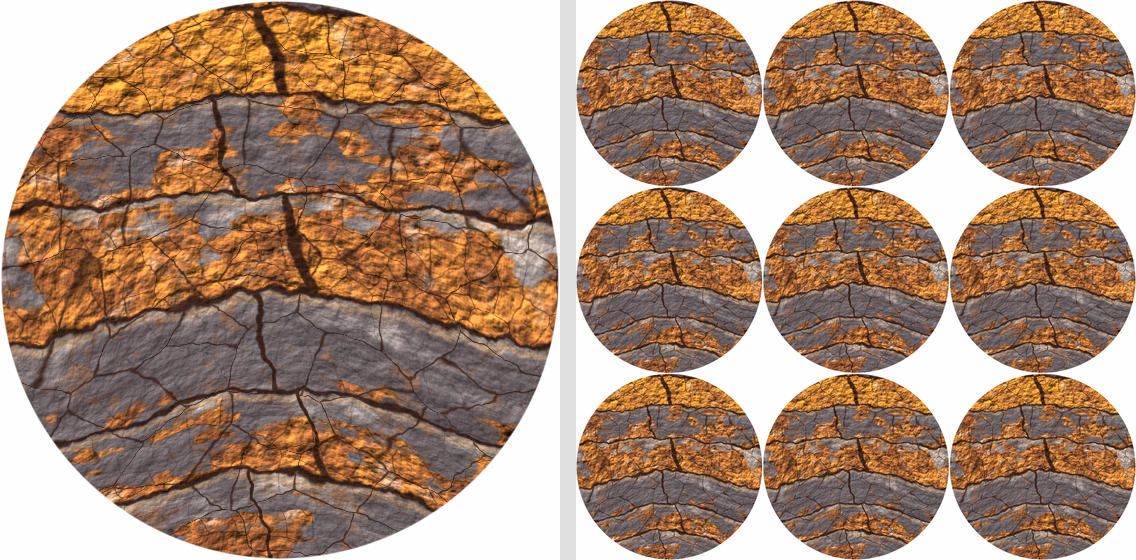
Left: one tile. Right: repeated 3 by 3.
Reproduce this texture procedurally as a WebGL 2 fragment shader.

```glsl
#version 300 es
precision highp float;
uniform vec2 u_resolution;
out vec4 fragColor;

const float TAU = 6.2831853;

// Hash of a lattice cell, wrapped to the period
vec2 hash(vec2 cell, vec2 period) {
  vec2 w = mod(cell, period) + period * 1.7;
  vec3 p = fract(w.xyx * vec3(0.1031, 0.1030, 0.0973));
  p += dot(p, p.yzx + 33.33);
  return fract((p.xx + p.yz) * p.zy);
}

float corner(vec2 cell, vec2 local, vec2 offset, vec2 period) {
  return dot(hash(cell + offset, period) * 2.0 - 1.0, local - offset);
}

// Gradient noise that wraps over the unit square
float noise(vec2 uv, vec2 period) {
  vec2 p = uv * period, c = floor(p), f = p - c;
  vec2 s = f * f * f * (f * (f * 6.0 - 15.0) + 10.0);
  return mix(mix(corner(c, f, vec2(0, 0), period), corner(c, f, vec2(1, 0), period), s.x),
             mix(corner(c, f, vec2(0, 1), period), corner(c, f, vec2(1, 1), period), s.x), s.y);
}

float fbm(vec2 uv, vec2 period) {
  float sum = 0.0, amp = 0.5;
  for (int i = 0; i < 4; i++) {
    sum += amp * noise(uv, period);
    period *= 2.0;
    amp *= 0.55;
  }
  return sum;
}

// Wrapping Voronoi: x = distance to the seed, y = gap to the second seed
vec2 cells(vec2 uv, vec2 period) {
  vec2 p = uv * period, c = floor(p), near = vec2(9.0);
  for (int j = -1; j <= 1; j++)
    for (int i = -1; i <= 1; i++) {
      vec2 n = c + vec2(i, j);
      float d = length(n + hash(n, period) - p);
      near = d < near.x ? vec2(d, near.x) : vec2(near.x, min(near.y, d));
    }
  return vec2(near.x, near.y - near.x);
}

vec2 warp(vec2 q) {
  return q + 0.03 * vec2(fbm(q, vec2(13, 11)), fbm(q, vec2(12, 17)));
}

// Surface height: crumbly earth or smooth slab
float relief(vec2 q, float slab) {
  vec2 w = warp(q);
  float lumps = 0.45 * (1.0 - cells(w, vec2(21, 25)).x) + 0.3 * (1.0 - cells(w, vec2(47, 55)).x);
  float crumbs = lumps + 1.1 * fbm(q, vec2(26, 34));
  return mix(crumbs, 0.6 * fbm(q, vec2(28, 37)), slab);
}

void main() {
  vec2 uv = gl_FragCoord.xy / u_resolution;

  // Arched bedding coordinates, strongest in the lower half
  float arch = 0.07 + 0.05 * sin(TAU * uv.y);
  vec2 q = vec2(uv.x, uv.y + arch * (0.5 + 0.5 * cos(TAU * uv.x)));
  vec2 w = warp(q);

  // Six beds with uneven borders
  float bed = q.y * 6.0 + 0.1 + 0.4 * fbm(q, vec2(4, 4)) + 0.15 * fbm(q, vec2(19, 15));
  float layer = mod(floor(bed), 6.0), f = fract(bed);
  float slabBias[6] = float[](0.16, -0.02, 0.36, -0.14, 0.02, -0.95);
  float patches = fbm(q, vec2(6, 8)), strata = fbm(q, vec2(3, 38));
  float slab = smoothstep(-0.06, 0.06,
    slabBias[int(layer)] + 0.5 * (f - 0.5) + 1.5 * patches + 0.55 * strata);

  // Light from the upper left
  float h = relief(q, slab);
  float light = 3.2 * (h - relief(q + vec2(-0.0018, 0.0026), slab));

  // Earth runs from brown to ochre, slabs from blue grey to pale
  float stain = fbm(q, vec2(9, 11)) + 0.6 * fbm(q, vec2(40, 44));
  float top = step(4.5, layer);
  vec3 earth = mix(vec3(0.52, 0.30, 0.18), vec3(0.86, 0.54, 0.24), smoothstep(-0.25, 0.3, stain + 0.14 * top));
  earth = mix(earth, vec3(0.88, 0.57, 0.16), 0.5 * top * smoothstep(-0.1, 0.3, patches + 0.1));
  earth = mix(earth, vec3(0.76, 0.62, 0.52), 0.75 * smoothstep(0.08, 0.3, fbm(q, vec2(14, 19))));
  float bleach = smoothstep(0.1, 0.55, fbm(q, vec2(7, 13)) + 0.45 * (f - 0.45) + 0.15 * step(abs(layer - 3.0), 0.5));
  vec3 stone = mix(vec3(0.42, 0.38, 0.39), vec3(0.80, 0.74, 0.70), bleach);
  stone = mix(stone, vec3(0.58, 0.39, 0.28), 0.65 * smoothstep(0.05, 0.3, stain));
  stone += 0.25 * strata;
  vec3 col = mix(earth, stone, slab);
  float rim = smoothstep(0.86, 0.91, f) * smoothstep(0.97, 0.93, f);
  col = mix(col, vec3(0.74, 0.59, 0.44), 0.6 * rim * slab);

  // Relief shading with dark hollows
  col *= clamp(1.0 + light, 0.3, 1.45);
  col *= mix(smoothstep(-0.3, 0.32, h) * 0.7 + 0.35, 1.0, slab);

  // Fine fractures, bed seams and one upright joint per bed
  float gape = max(fbm(q, vec2(8, 7)), 0.0);
  float large = 1.0 - smoothstep(0.0, 0.03 + 0.22 * gape, cells(w, vec2(7, 10)).y);
  float small = 1.0 - smoothstep(0.0, 0.08 + 0.2 * gape, cells(w, vec2(18, 23)).y);
  float seamWidth = 0.003 + 0.035 * gape;
  float seam = 1.0 - smoothstep(0.4 * seamWidth, seamWidth + 0.003, min(f, 1.0 - f) / 6.0);
  vec2 pick = hash(vec2(layer, 3.0), vec2(6, 5));
  float jointWidth = 0.003 + 0.006 * pick.y + 0.008 * top + 0.02 * gape;
  float joint = abs(q.x - 0.38 - 0.25 * pick.x + 0.05 * (f - 0.5) + 0.05 * fbm(q, vec2(9, 12)));
  joint = 1.0 - smoothstep(0.6 * jointWidth, jointWidth + 0.003, joint);
  float crack = max(max(0.85 * large, small * mix(0.55, 0.25, slab)), max(seam, joint));
  col = mix(col, vec3(0.20, 0.11, 0.08) * (1.0 + light), 0.92 * crack);

  // Round cutout on white
  float px = 1.0 / u_resolution.y;
  float disc = smoothstep(px, -px, length(uv - 0.5) - 0.497);
  fragColor = vec4(mix(vec3(0.995), clamp(col, 0.0, 1.0), disc), 1.0);
}
```
